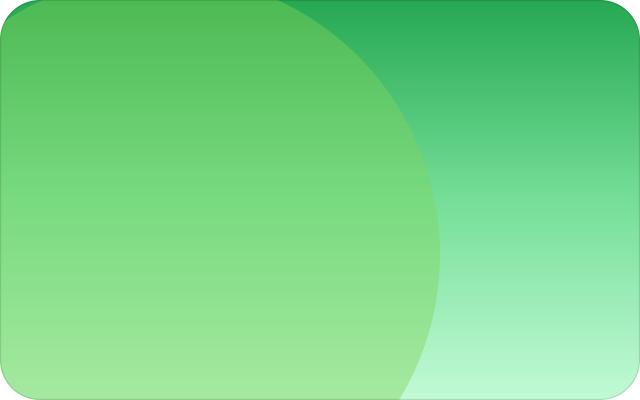
Give the GLSL for this background, as a Shadertoy shader.

```glsl
// A rounded green card on white, shaded from dark at the top to pale below.
// A large disc with its own warmer gradient covers the left side. Both shapes
// are signed distance functions in units of the canvas height.

const vec3 PAPER = vec3(1.0);
const float CORNER_RADIUS = 0.1;
const vec2 DISC_CENTER = vec2(0.4, 0.3646);
const float DISC_RADIUS = 0.7;
const float RIM_WIDTH = 0.003;
const float RIM_DARKNESS = 0.12;

float roundedBox(vec2 p, vec2 halfSize, float radius) {
    vec2 q = abs(p) - halfSize + radius;
    return length(max(q, 0.0)) + min(max(q.x, q.y), 0.0) - radius;
}

float disc(vec2 p, vec2 center, float radius) {
    return length(p - center) - radius;
}

// Coverage of a shape: 1 inside, 0 outside, soft over one pixel
float coverage(float dist, float pixel) {
    return clamp(0.5 - dist / pixel, 0.0, 1.0);
}

// Three evenly spaced colour stops, t running from 0 to 1
vec3 gradient(vec3 first, vec3 middle, vec3 last, float t) {
    return t < 0.5 ? mix(first, middle, 2.0 * t)
                   : mix(middle, last, 2.0 * t - 1.0);
}

void mainImage(out vec4 fragColor, in vec2 fragCoord) {
    float pixel = 1.0 / iResolution.y;
    vec2 p = fragCoord * pixel;
    vec2 halfSize = 0.5 * iResolution.xy * pixel;
    float depth = 1.0 - p.y;

    // Vertical gradients of the card and the disc
    vec3 emerald = gradient(vec3(0.149, 0.659, 0.322),
                            vec3(0.459, 0.871, 0.596),
                            vec3(0.761, 0.980, 0.839), depth);
    vec3 leaf = gradient(vec3(0.302, 0.729, 0.329),
                         vec3(0.475, 0.855, 0.498),
                         vec3(0.647, 0.914, 0.627), depth);
    float discDist = disc(p, DISC_CENTER, DISC_RADIUS);
    vec3 color = mix(emerald, leaf, coverage(discDist, pixel));

    // Thin darker rim just inside the card edge
    float cardDist = roundedBox(p - halfSize, halfSize, CORNER_RADIUS);
    float rim = 1.0 - coverage(cardDist + RIM_WIDTH, pixel);
    color *= 1.0 - RIM_DARKNESS * rim;

    // Cut the card out of the paper
    color = mix(PAPER, color, coverage(cardDist, pixel));
    fragColor = vec4(color, 1.0);
}
```
